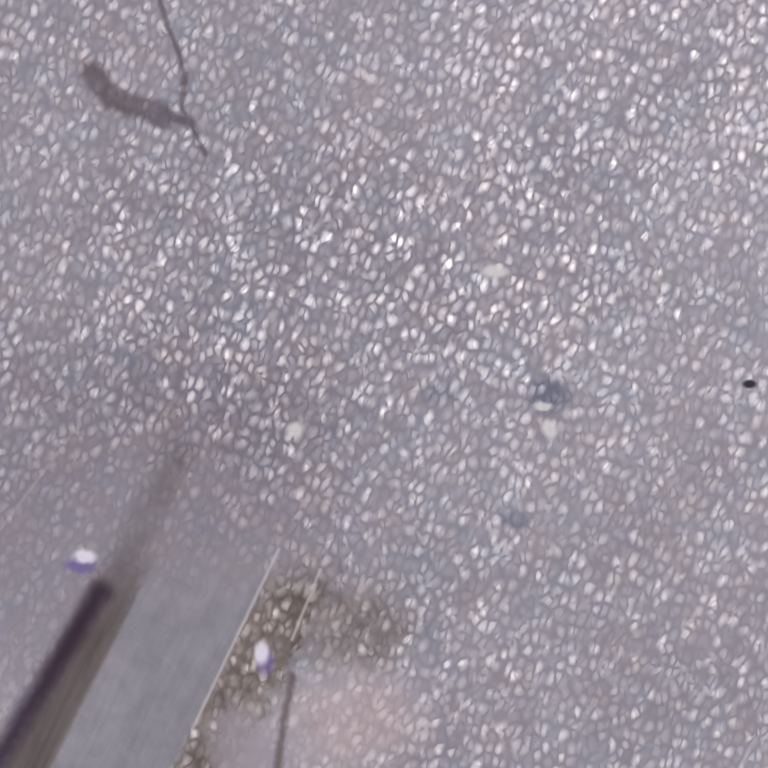
Write a WebGL 1 fragment shader that draws this texture.

```glsl
precision highp float;
// Weathered asphalt: slanted cellular grains over a mottled violet-grey base,
// with a crack and dark stain above, and a groove, a smooth plank and brown
// debris at the lower left. Marks are soft segments and ellipses.

uniform vec2 u_resolution;

vec2 hash2(vec2 p) {
  vec2 q = vec2(dot(p, vec2(127.1, 311.7)), dot(p, vec2(269.5, 183.3)));
  return fract(sin(q) * 43758.55);
}

// Layered sines, roughly -1..1
float waves(vec2 p) {
  float sum = 0.0;
  float amp = 0.5;
  for (int i = 0; i < 4; i++) {
    sum += amp * sin(p.x + 1.7 * sin(p.y * 0.8)) * cos(p.y + 1.3 * sin(p.x * 0.7));
    p = mat2(1.5, 1.1, -1.1, 1.5) * p + 2.3;
    amp *= 0.6;
  }
  return sum;
}

// Cellular noise: x = nearest distance, y = gap to second, z = cell value
vec3 cells(vec2 p) {
  vec2 base = floor(p);
  vec3 best = vec3(8.0, 8.0, 0.0);
  for (int j = -1; j <= 1; j++) {
    for (int i = -1; i <= 1; i++) {
      vec2 cell = base + vec2(float(i), float(j));
      vec2 rnd = hash2(cell);
      float d = length(cell + 0.1 + 0.8 * rnd - p);
      if (d < best.x) best = vec3(d, best.x, fract(rnd.x * 7.3 + rnd.y * 3.1));
      else best.y = min(best.y, d);
    }
  }
  return vec3(best.x, best.y - best.x, best.z);
}

// Grain brightness around zero, stretched along a fixed angle
float grains(vec2 p, float angle, float density) {
  float c = cos(angle), s = sin(angle);
  vec2 q = vec2(c * p.x + s * p.y, c * p.y - s * p.x) * density;
  vec3 cell = cells(q * vec2(0.7, 1.1));
  float stone = (1.0 - smoothstep(0.05, 0.7, cell.x)) * smoothstep(0.0, 0.4, cell.y);
  return stone * (0.2 + 1.4 * cell.z * cell.z) - 0.2;
}

float segment(vec2 p, vec2 a, vec2 b) {
  vec2 ab = b - a;
  return length(p - a - ab * clamp(dot(p - a, ab) / dot(ab, ab), 0.0, 1.0));
}

float stroke(vec2 p, vec2 a, vec2 b, float width, float blur) {
  return 1.0 - smoothstep(width - blur, width + blur, segment(p, a, b));
}

float blob(vec2 p, vec2 center, vec2 radius) {
  return 1.0 - smoothstep(0.45, 1.25, length((p - center) / radius));
}

float band(float x, float lo, float hi, float blur) {
  return smoothstep(lo - blur, lo + blur, x) * (1.0 - smoothstep(hi - blur, hi + blur, x));
}

void main() {
  vec2 uv = gl_FragCoord.xy / u_resolution;
  float rough = waves(uv * 65.0);
  vec2 p = uv + 0.003 * vec2(rough, waves(uv * 58.0 + 9.0));
  float slant = uv.x - 0.5 * uv.y;

  // Base tone and grain strength
  float mottle = waves(uv * 13.0 + 1.0);
  vec3 color = vec3(0.600, 0.577, 0.617) + 0.025 * mottle;
  color += 0.05 * smoothstep(0.35, 1.0, uv.x * 0.6 + uv.y * 0.4);
  color -= vec3(0.055, 0.06, 0.06) * blob(uv, vec2(0.17, 0.34), vec2(0.3, 0.24));
  float bright = blob(uv, vec2(0.37, 0.63), vec2(0.27, 0.24))
    + 0.8 * blob(uv, vec2(0.7, 0.66), vec2(0.2, 0.16))
    + 0.7 * blob(uv, vec2(0.9, 0.92), vec2(0.4, 0.2));
  float strength = mix(0.3, 1.0, smoothstep(0.22, 0.45, length(uv - vec2(0.12, 0.08))));
  strength *= 0.75 + 0.4 * bright;
  float grain = 0.21 * grains(p, 1.1, 68.0) + 0.15 * grains(p + 3.7, 1.4, 86.0);
  color += strength * (grain + 0.03 * rough) * vec3(1.03, 1.0, 0.95);
  color += vec3(0.016, 0.0, -0.014) * waves(uv * 38.0 + 4.0);

  // Crack and stain
  float crack = max(stroke(p, vec2(0.208, 1.0), vec2(0.24, 0.905), 0.003, 0.003),
    max(stroke(p, vec2(0.24, 0.905), vec2(0.235, 0.865), 0.004, 0.003),
    stroke(p, vec2(0.235, 0.865), vec2(0.266, 0.80), 0.003, 0.003)));
  float stain = max(stroke(p, vec2(0.12, 0.905), vec2(0.145, 0.872), 0.015, 0.008),
    max(stroke(p, vec2(0.145, 0.872), vec2(0.21, 0.85), 0.016, 0.008),
    stroke(p, vec2(0.21, 0.85), vec2(0.25, 0.84), 0.007, 0.005)));
  color = mix(color, vec3(0.36, 0.32, 0.35) + 0.04 * rough, max(0.65 * crack, 0.7 * stain));

  // Bluish marks, chips and a dark pebble
  float blue = blob(p, vec2(0.715, 0.485), vec2(0.03, 0.026)) + 0.6 * blob(p, vec2(0.573, 0.487), vec2(0.03, 0.016))
    + 0.7 * blob(p, vec2(0.67, 0.323), vec2(0.024, 0.012));
  color = mix(color, vec3(0.40, 0.41, 0.49) + 0.6 * grain, 0.65 * blue);
  color = mix(color, vec3(0.22, 0.21, 0.24), blob(uv, vec2(0.976, 0.5), vec2(0.010, 0.006)));
  float chips = blob(p, vec2(0.716, 0.44), vec2(0.011, 0.014)) + blob(p, vec2(0.708, 0.472), vec2(0.014, 0.006))
    + blob(p, vec2(0.385, 0.44), vec2(0.013, 0.012)) + blob(p, vec2(0.645, 0.645), vec2(0.019, 0.01));
  color = mix(color, vec3(0.84, 0.82, 0.82), 0.8 * min(chips, 1.0));

  // Groove and the brown strip beside it
  float streak = waves(vec2(slant * 110.0, uv.y * 14.0));
  float low = 1.0 - smoothstep(0.17, 0.31, uv.y);
  color = mix(color, vec3(0.42, 0.39, 0.41) + 0.05 * rough, 0.6 * stroke(p, vec2(0.1, 0.14), vec2(0.23, 0.41), 0.02, 0.02));
  color = mix(color, vec3(0.35, 0.31, 0.31) + 0.05 * streak, 0.85 * low * band(slant, 0.0, 0.067, 0.012));
  color = mix(color, vec3(0.20, 0.15, 0.21), 0.8 * stroke(p, vec2(-0.01, 0.0), vec2(0.13, 0.23), 0.013, 0.013));

  // Debris, pale patch and smooth plank
  float debris = band(slant + 0.012 * rough, 0.222, 0.31, 0.015) * (1.0 - smoothstep(0.21, 0.29, uv.y));
  debris = max(debris, 0.6 * blob(p, vec2(0.46, 0.18), vec2(0.09, 0.06)));
  color = mix(color, vec3(0.49, 0.445, 0.43) + 0.12 * rough + 0.9 * grain, 0.85 * debris);
  color = mix(color, vec3(0.60, 0.56, 0.60), 0.8 * blob(p, vec2(0.31, 0.03), vec2(0.045, 0.06)));
  float pale = blob(uv + 0.012 * vec2(rough, mottle), vec2(0.46, 0.065), vec2(0.11, 0.07));
  color = mix(color, vec3(0.69, 0.63, 0.65) + 0.35 * grain + 0.03 * rough, 0.85 * pale);
  color = mix(color, vec3(0.33, 0.28, 0.29), 0.6 * stroke(p, vec2(0.36, 0.0), vec2(0.38, 0.12), 0.005, 0.005));
  float plank = band(slant, 0.067, 0.222, 0.004) * (1.0 - smoothstep(0.18, 0.34, uv.y));
  color = mix(color, vec3(0.53, 0.515, 0.55) + 0.03 * streak + 0.03 * rough + 0.02 * mottle, 0.9 * plank);

  // Light edges and two bright scraps with violet shadows
  float edges = stroke(uv, vec2(0.25, 0.05), vec2(0.363, 0.285), 0.002, 0.002)
    + stroke(uv, vec2(0.38, 0.167), vec2(0.417, 0.258), 0.002, 0.002)
    + 0.4 * stroke(uv, vec2(0.0, 0.31), vec2(0.09, 0.43), 0.002, 0.002);
  color = mix(color, vec3(0.74, 0.71, 0.73), 0.65 * min(edges, 1.0));
  float shade = blob(p, vec2(0.105, 0.264), vec2(0.024, 0.012)) + blob(p, vec2(0.346, 0.138), vec2(0.013, 0.019));
  color = mix(color, vec3(0.42, 0.36, 0.58), 0.7 * min(shade, 1.0));
  float scraps = blob(p, vec2(0.11, 0.275), vec2(0.017, 0.009)) + blob(p, vec2(0.341, 0.149), vec2(0.011, 0.019));
  color = mix(color, vec3(0.87, 0.85, 0.90), 0.9 * min(scraps, 1.0));

  gl_FragColor = vec4(clamp(color, 0.0, 1.0), 1.0);
}
```
